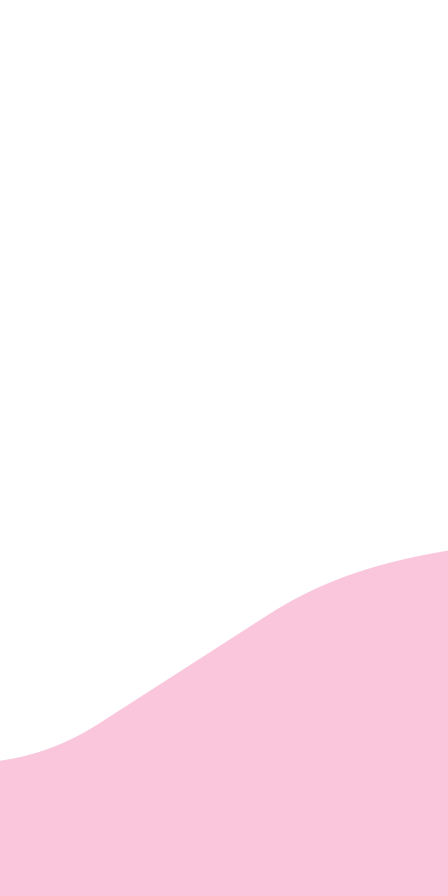
Reproduce this background procedurally as a WebGL 1 fragment shader.

```glsl
precision highp float;

// A plain white backdrop with one soft pink hill rising from left to right.
// The crest joins a curved foot, a straight slope and a curved shoulder,
// using Hermite curves, and is smoothed by its distance to the pixel.

uniform vec2 u_resolution;

#define SKY_COLOR vec3(1.0, 1.0, 1.0)
#define HILL_COLOR vec3(0.976, 0.776, 0.859)
// Crest knots: x in canvas widths, y in half canvas heights
#define LEFT_EDGE vec2(0.0, 0.302)
#define FOOT vec2(0.221, 0.385)
#define SHOULDER vec2(0.599, 0.628)
#define RIGHT_EDGE vec2(1.0, 0.771)
// Crest slopes at the canvas edges
#define LEFT_SLOPE 0.14
#define RIGHT_SLOPE 0.17

// Cubic through a and b with the given slopes at its ends
float hermite(float x, vec2 a, vec2 b, float slopeA, float slopeB) {
    float width = b.x - a.x;
    float t = (x - a.x) / width;
    float s = 1.0 - t;
    return mix(a.y, b.y, t * t * (3.0 - 2.0 * t))
         + width * t * s * (s * slopeA - t * slopeB);
}

// Height of the hill at x
float crestHeight(float x) {
    float midSlope = (SHOULDER.y - FOOT.y) / (SHOULDER.x - FOOT.x);
    if (x < FOOT.x) return hermite(x, LEFT_EDGE, FOOT, LEFT_SLOPE, midSlope);
    if (x < SHOULDER.x) return FOOT.y + midSlope * (x - FOOT.x);
    return hermite(x, SHOULDER, RIGHT_EDGE, midSlope, RIGHT_SLOPE);
}

void main() {
    vec2 unitsPerPixel = vec2(1.0, 2.0) / u_resolution;
    vec2 p = gl_FragCoord.xy * unitsPerPixel;

    // Signed distance to the crest in pixels, corrected for its slope
    float halfStep = 0.5 * unitsPerPixel.x;
    float rise = crestHeight(p.x + halfStep) - crestHeight(p.x - halfStep);
    float pixelSlope = rise / unitsPerPixel.y;
    float above = (p.y - crestHeight(p.x)) / unitsPerPixel.y;
    float edgeDistance = above / sqrt(1.0 + pixelSlope * pixelSlope);

    // Antialiased fill
    float hill = clamp(0.5 - edgeDistance, 0.0, 1.0);
    gl_FragColor = vec4(mix(SKY_COLOR, HILL_COLOR, hill), 1.0);
}
```
